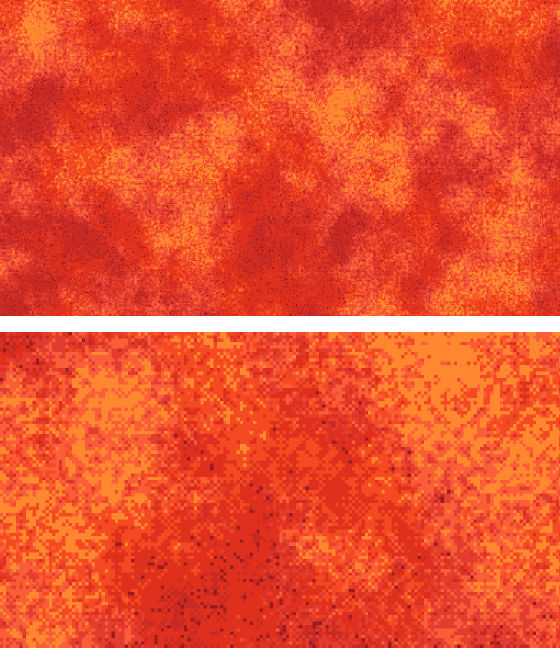
Top: the whole. Bottom: its middle third, enlarged.
Reproduce this texture procedurally as a Shadertoy shader.

```glsl
const vec3 MAROON     = vec3(0.60, 0.11, 0.12);
const vec3 CRIMSON    = vec3(0.78, 0.16, 0.14);
const vec3 RED        = vec3(0.87, 0.19, 0.11);
const vec3 ROSE       = vec3(0.89, 0.24, 0.19);
const vec3 VERMILION  = vec3(0.96, 0.29, 0.13);
const vec3 CORAL      = vec3(0.98, 0.37, 0.22);
const vec3 ORANGE     = vec3(1.00, 0.53, 0.19);

const vec3 WARM_STEPS = vec3(0.065, 0.565, 0.935); // tone shares of the warm ramp
const vec3 PINK_STEPS = vec3(0.185, 0.535, 0.870); // tone shares of the pink ramp
const float PINK_LEVEL   = -0.10;
const float GRID         = 288.0; // dither cells per canvas height
const float CLOUD_SCALE  = 2.4;
const float CLOUD_GAIN   = 0.73;
const float HUE_SCALE    = 1.9;
const float GRAIN_SCALE  = 98.0;
const float DITHER       = 1.15;
const float TONE_TILT    = 0.6;
const float HUE_TILT     = 0.7;
const float TONE_SPREAD  = 1.16;
const float SPECK_SHARE  = 0.07;
const float NOISE_TO_UNIT = 4.6;  // brings gradient noise to unit deviation

float hash(vec2 p) {
    vec3 q = fract(p.xyx * vec3(0.1031, 0.1030, 0.0973));
    q += dot(q, q.yzx + 33.33);
    return fract((q.x + q.y) * q.z);
}

vec2 gradientAt(vec2 p) {
    float angle = 6.2832 * hash(p);
    return vec2(cos(angle), sin(angle));
}

float gradientNoise(vec2 p) {
    vec2 i = floor(p), f = p - i;
    vec2 u = f * f * f * (f * (f * 6.0 - 15.0) + 10.0);
    vec2 e = vec2(1.0, 0.0);
    float a = dot(gradientAt(i), f);
    float b = dot(gradientAt(i + e.xy), f - e.xy);
    float c = dot(gradientAt(i + e.yx), f - e.yx);
    float d = dot(gradientAt(i + e.xx), f - e.xx);
    return NOISE_TO_UNIT * mix(mix(a, b, u.x), mix(c, d, u.x), u.y);
}

// Octaves are turned against each other and scaled to unit deviation.
float clouds(vec2 p, int octaves) {
    const mat2 TURN = mat2(1.6, 1.2, -1.2, 1.6);
    float sum = 0.0, power = 0.0, weight = 1.0;
    for (int i = 0; i < octaves; i++) {
        sum += weight * gradientNoise(p);
        power += weight * weight;
        weight *= CLOUD_GAIN;
        p = TURN * p + vec2(17.3, 9.7);
    }
    return sum * inversesqrt(power);
}

float bayer2(vec2 cell) {
    cell = floor(cell);
    return fract(cell.x * 0.5 + cell.y * cell.y * 0.75);
}

float bayer4(vec2 cell) {
    return bayer2(cell * 0.5) * 0.25 + bayer2(cell);
}

vec3 ramp(float tone, vec3 steps, vec3 low, vec3 mid, vec3 high) {
    if (tone < steps.x) return low;
    if (tone < steps.y) return mid;
    return tone < steps.z ? high : ORANGE;
}

vec3 ditheredCell(vec2 cell, float aspect) {
    vec2 p = (cell + 0.5) / GRID;
    float across = p.x / aspect - 0.5;
    float jitter = hash(cell + 71.0) - 0.5;

    // Cloudy tone, with grain that strengthens in bright patches
    float cloud = clouds(p * CLOUD_SCALE + vec2(3.4, 8.1), 6) + TONE_TILT * across;
    float grain = gradientNoise(p * GRAIN_SCALE + 5.37);
    float tone = cloud + grain * mix(0.28, 0.60, smoothstep(-0.8, 1.0, cloud));
    tone += DITHER * (bayer4(cell) - 0.47) + 0.45 * jitter;
    float share = 1.0 / (1.0 + exp(-1.7 * tone / TONE_SPREAD));

    // Broad drift between warm and pink reds
    float hue = clouds(p * HUE_SCALE + vec2(41.6, 27.2), 4) + HUE_TILT * across;
    hue += 1.6 * (hash(cell + 137.0) - 0.5);

    vec3 color = hue < PINK_LEVEL
        ? ramp(share, WARM_STEPS, CRIMSON, RED, VERMILION)
        : ramp(share, PINK_STEPS, CRIMSON, ROSE, CORAL);

    // Sparse dark specks in the shaded areas
    float shade = 1.0 - smoothstep(-1.2, 0.0, cloud + 0.5 * grain);
    return hash(cell + 211.0) < SPECK_SHARE * shade ? MAROON : color;
}

void mainImage(out vec4 fragColor, in vec2 fragCoord) {
    float aspect = iResolution.x / iResolution.y;
    vec3 color = vec3(0.0);

    // Four samples per pixel soften the cell edges
    for (int i = 0; i < 4; i++) {
        vec2 offset = (vec2(i % 2, i / 2) - 0.5) * 0.5;
        vec2 p = (fragCoord + offset) / iResolution.y;
        color += 0.25 * ditheredCell(floor(p * GRID), aspect);
    }
    fragColor = vec4(color, 1.0);
}
```
